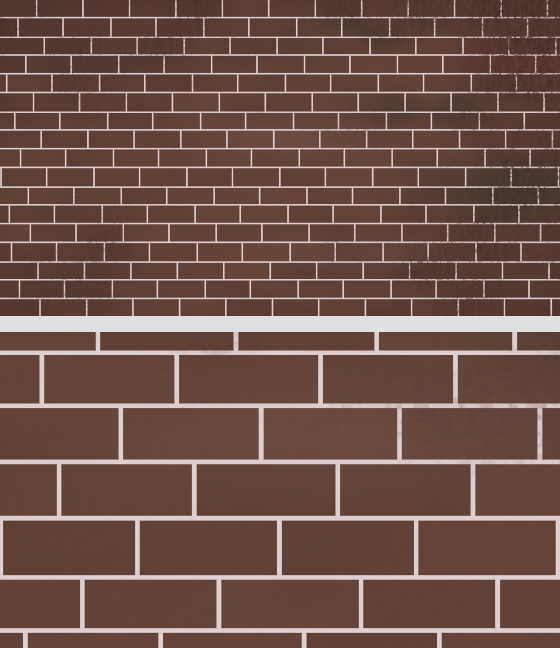
Top: the whole. Bottom: its middle third, enlarged.
Write a Shadertoy shader that draws this texture.

```glsl
// A worn brown brick wall with thin pale mortar, about 17 courses by 12 bricks.
// Each course slips sideways by a fixed step; layered value noise adds
// stains, fine ribbed grit and chipped mortar towards the borders.

float hash(vec2 p) {
    return fract(sin(dot(p, vec2(127.1, 311.7))) * 43758.5453);
}

float noise(vec2 p) {
    vec2 i = floor(p), f = fract(p);
    f = f * f * (3.0 - 2.0 * f);
    return mix(mix(hash(i), hash(i + vec2(1, 0)), f.x),
               mix(hash(i + vec2(0, 1)), hash(i + vec2(1, 1)), f.x), f.y);
}

float fbm(vec2 p) {
    float sum = 0.0, amp = 0.5;
    for (int i = 0; i < 4; i++) {
        sum += amp * noise(p);
        p = p * 2.03 + 17.3;
        amp *= 0.5;
    }
    return sum / 0.9375;
}

// Soft round patch centred at c with radii r
float patchAt(vec2 p, vec2 c, vec2 r) {
    vec2 q = (p - c) / r;
    return exp(-dot(q, q));
}

void mainImage(out vec4 fragColor, in vec2 fragCoord) {
    vec2 p = fragCoord / iResolution.y;
    float pixel = 1.0 / iResolution.y;

    // Courses, counted from the top; every fourth joint sits slightly lower
    float v = (1.0 - p.y) * 16.875 - 0.9375;
    v -= 0.06 * max(0.0, 1.0 - abs(mod(v + 1.0, 4.0) - 2.0));
    float row = floor(v) + 1.0;

    // Bricks along a course: steady slip, extra slips lower down, uneven lengths
    float slip = 0.787 - 0.414 * row - 0.047 * step(8.0, row)
               - 0.126 * (step(12.0, row) + step(16.0, row));
    float u = p.x * 6.803 + 0.016 * cos(21.4 * (p.x - 0.194)) - slip;
    vec2 brick = vec2(floor(u), row);

    // Distance to the nearest joint
    vec2 gap = abs(fract(vec2(u, v) + 0.5) - 0.5) / vec2(6.803, 16.875);
    float joint = min(gap.x, gap.y) - 0.0025;
    float mortar = 1.0 - smoothstep(-0.6 * pixel, 0.6 * pixel, joint);

    // Wear grows towards the borders and the upper right corner
    vec2 fromCentre = (p - vec2(0.88, 0.47)) / vec2(0.89, 0.53);
    float border = dot(fromCentre, fromCentre);
    float corner = patchAt(p, vec2(1.5, 0.95), vec2(0.55, 0.3));
    float cloud = fbm(p * vec2(3.5, 5.0) + 4.0);
    float wear = smoothstep(0.55, 1.15, cloud + 0.32 * border + 0.25 * corner - 0.1);

    // Brick clay: light middle, darker rim, gentle change between bricks
    vec3 clay = mix(vec3(0.385, 0.262, 0.222), vec3(0.31, 0.212, 0.185),
                    smoothstep(0.1, 1.1, border * 0.6 + cloud - 0.35));
    clay *= 0.97 + 0.07 * hash(brick);
    clay += 0.035 * patchAt(p, vec2(0.95, 0.56), vec2(0.25, 0.06));
    clay += 0.03 * patchAt(p, vec2(1.17, 0.2), vec2(0.25, 0.05));

    // Mossy and reddish stains
    float moss = patchAt(p, vec2(1.2, 0.88), vec2(0.32, 0.09))
               + patchAt(p, vec2(1.35, 0.67), vec2(0.2, 0.06))
               + patchAt(p, vec2(1.62, 0.4), vec2(0.22, 0.09))
               + 0.6 * patchAt(p, vec2(0.05, 0.32), vec2(0.12, 0.05));
    clay = mix(clay, vec3(0.25, 0.215, 0.18), 0.75 * min(moss, 1.0) * smoothstep(0.2, 0.65, cloud));
    clay = mix(clay, vec3(0.37, 0.205, 0.2), 0.6 * patchAt(p, vec2(1.68, 0.81), vec2(0.2, 0.06)));
    clay = mix(clay, vec3(0.3, 0.21, 0.215), 0.5 * patchAt(p, vec2(0.27, 0.79), vec2(0.2, 0.04)));

    // Ribbed grit in worn areas
    float ribs = noise(p * vec2(150.0, 45.0)) - 0.5;
    float grit = noise(p * 230.0) - 0.5;
    clay *= 1.0 + 0.03 * grit + wear * (0.16 * ribs + 0.1 * grit);

    // Mortar, dulled and chipped by wear
    float chips = smoothstep(0.45, 0.75, noise(p * 170.0 + 9.0));
    vec3 lime = mix(vec3(0.87, 0.81, 0.82), vec3(0.7, 0.62, 0.6), 0.6 * wear);
    mortar *= 1.0 - 0.75 * wear * chips;

    fragColor = vec4(mix(clay, lime, mortar), 1.0);
}
```
